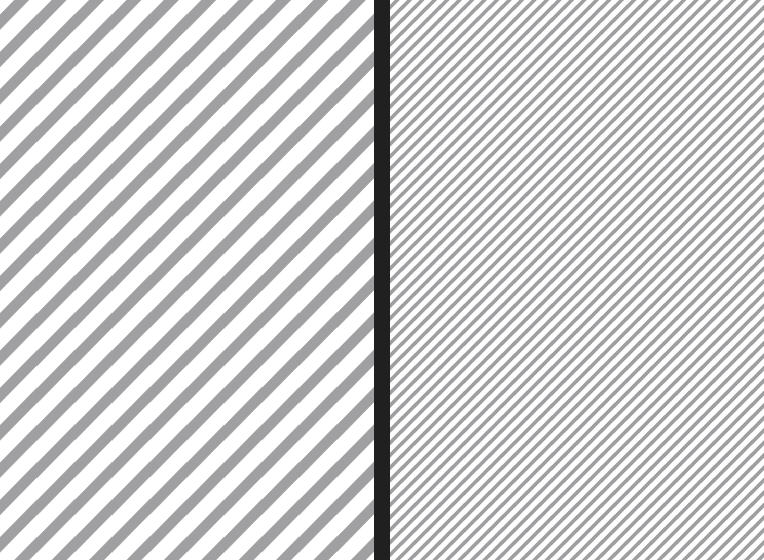
Left: one tile. Right: repeated 3 by 3.
Write a WebGL 1 fragment shader that draws this pattern.

```glsl
precision highp float;
// Even grey diagonal stripes on white, with thin warm fringes that step at each repeat.

uniform vec2 u_resolution;

#define REPEATS vec2(10.0, 15.0)   // whole repeats across and down
#define STRIPE_CENTER 0.583        // stripe position within a repeat
#define STRIPE_WIDTH 0.392         // share of a repeat covered by solid grey
#define FRINGE_WIDTH 0.022         // widest fringe on either side
#define LEAN 0.012                 // sideways drift along one repeat
#define PAPER vec3(1.0)
#define GREY vec3(0.627, 0.627, 0.641)
#define FRINGE vec3(0.745, 0.745, 0.725)

// Coverage of a band from its signed distance, one pixel soft.
float coverage(float dist, float pixel) {
  return clamp(0.5 - dist / pixel, 0.0, 1.0);
}

void main() {
  vec2 cell = gl_FragCoord.xy / u_resolution * REPEATS;
  float pixel = length(REPEATS / u_resolution);

  // Signed offset from the nearest stripe axis, in repeats.
  float along = fract(cell.x);
  float offset = fract(cell.x - cell.y - STRIPE_CENTER + 0.5) - 0.5;
  offset += LEAN * (along - 0.5);

  // The upper fringe widens along the repeat while the lower one narrows.
  float growth = offset < 0.0 ? along : 1.0 - along;
  float edge = abs(offset) - 0.5 * STRIPE_WIDTH;
  float fringe = coverage(edge - FRINGE_WIDTH * growth, pixel);
  float body = coverage(edge, pixel);

  vec3 color = mix(PAPER, FRINGE, fringe);
  color = mix(color, GREY, body);
  gl_FragColor = vec4(color, 1.0);
}
```
